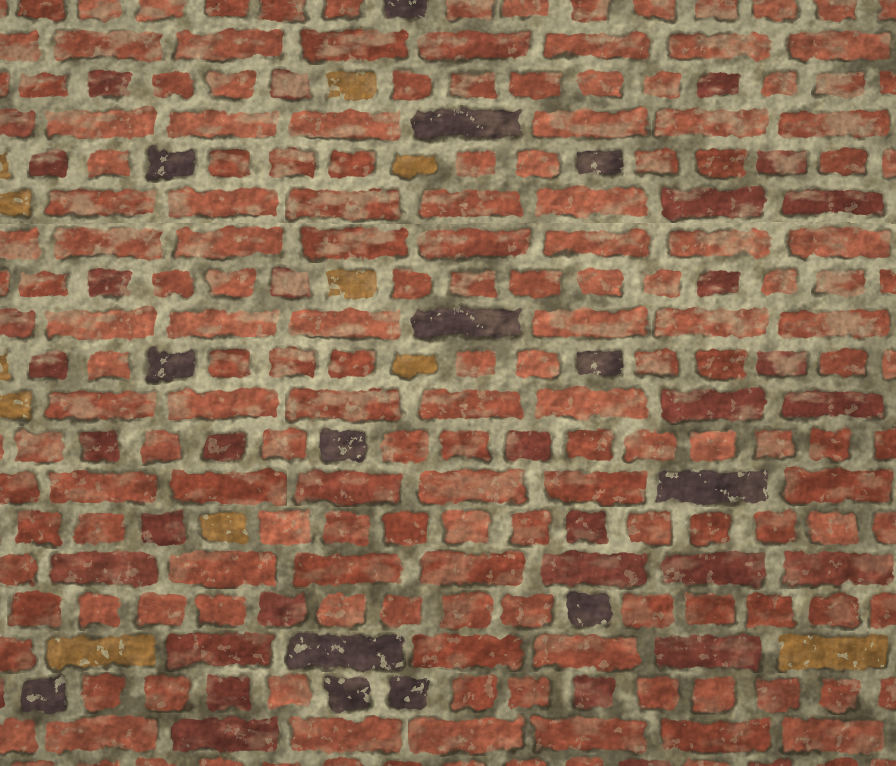
Give the GLSL for this texture, as a Shadertoy shader.

```glsl
// Weathered brick wall: courses of long stretchers alternate with courses of short headers.
// Each brick is a rounded box with noise-eroded edges, set in pale, soiled mortar.
// One band of five courses recurs, so its bricks and wear appear twice in the upper wall.

const float WALL_WIDTH = 22.0;      // canvas width in course heights
const float FIRST_COURSE = 0.0076;  // centre of the top course, from the top edge
const float COURSE_STEP = 0.0511;   // spacing of the top courses
const float COURSE_GROWTH = 0.0001; // spacing gained further down
const float BAND = 5.0;             // courses in the recurring band
const float STRETCHER = 3.0;        // pitch of long bricks, in course heights
const float HEADER = 1.5;           // pitch of short bricks
const float BRICK_PHASE = 2.55;     // centre of the first whole brick
const float EDGE_WARP = 0.22;
const float EDGE_ROUGHNESS = 0.24;
const float CHARCOAL_SHARE = 0.08;
const float OCHRE_SHARE = 0.03;

const vec3 MORTAR_PALE = vec3(0.68, 0.65, 0.52);
const vec3 MORTAR_SHADE = vec3(0.52, 0.48, 0.36);
const vec3 SOOT = vec3(0.30, 0.27, 0.20);
const vec3 RUST = vec3(0.50, 0.25, 0.18);
const vec3 SALMON = vec3(0.66, 0.39, 0.29);
const vec3 MAROON = vec3(0.39, 0.20, 0.17);
const vec3 CHARCOAL = vec3(0.29, 0.23, 0.22);
const vec3 OCHRE = vec3(0.55, 0.40, 0.21);
const vec3 DUST = vec3(0.66, 0.55, 0.43);

float hash(vec2 p) {
    return fract(sin(dot(p, vec2(127.1, 311.7))) * 43758.5);
}

float noise(vec2 p) {
    vec2 i = floor(p), f = fract(p);
    f = f * f * (3.0 - 2.0 * f);
    return mix(mix(hash(i), hash(i + vec2(1, 0)), f.x),
               mix(hash(i + vec2(0, 1)), hash(i + vec2(1, 1)), f.x), f.y);
}

float fbm(vec2 p) {
    float sum = 0.0, amp = 0.533;
    for (int i = 0; i < 4; i++) {
        sum += amp * noise(p);
        p = mat2(1.6, 1.2, -1.2, 1.6) * p + 7.3;
        amp *= 0.5;
    }
    return sum;
}

float roundBox(vec2 p, vec2 halfSize, float radius) {
    vec2 q = abs(p) - halfSize + radius;
    return length(max(q, 0.0)) + min(max(q.x, q.y), 0.0) - radius;
}

// Course coordinate counted downwards; whole numbers are the joints
float courseAt(float down) {
    float disc = COURSE_STEP * COURSE_STEP + 4.0 * COURSE_GROWTH * (down - FIRST_COURSE);
    return (sqrt(disc) - COURSE_STEP) / (2.0 * COURSE_GROWTH) + 0.5;
}

vec3 brickColour(vec2 id, vec2 w, float age) {
    float tone = hash(id + 3.1), kind = hash(id + 9.7);
    vec3 col = mix(RUST, SALMON, clamp(tone * 0.8 + 0.15 * age, 0.0, 1.0));
    col = mix(col, MAROON, 0.75 * smoothstep(0.78, 0.9, hash(id + 5.3)));
    float rare = 0.0;
    if (kind < CHARCOAL_SHARE) { col = CHARCOAL; rare = 1.0; }
    else if (kind < CHARCOAL_SHARE + OCHRE_SHARE) { col = OCHRE; rare = 1.0; }
    // Mottling, then dusty mortar smears
    col *= 0.72 + 0.56 * fbm(w * vec2(2.0, 3.5) + id * 3.7);
    float smear = smoothstep(0.46, 0.72, fbm(w * vec2(1.6, 3.0) + id * 7.0));
    col = mix(col, DUST, smear * (0.4 + 0.4 * age) * (1.0 - 0.6 * rare));
    float fleck = smoothstep(0.66, 0.74, fbm(w * 5.0 + 31.0));
    return mix(col, MORTAR_PALE, fleck * (0.4 + 0.4 * rare));
}

void mainImage(out vec4 fragColor, in vec2 fragCoord) {
    vec2 uv = fragCoord / iResolution.xy;
    float pixel = WALL_WIDTH / iResolution.x;
    float age = smoothstep(0.3, 0.55, uv.y);
    vec2 wall = vec2(uv.x * WALL_WIDTH, courseAt(1.0 - uv.y));
    wall.y += 0.08 * (noise(vec2(wall.x * 0.3, wall.y * 0.2)) - 0.5);

    // Fold the recurring band; even courses are then headers
    vec2 w = wall;
    if (w.y >= BAND + 1.0) w.y -= BAND;
    float course = floor(w.y);
    bool header = mod(course, 2.0) < 0.5;
    float pitch = header ? HEADER : STRETCHER;
    float along = (w.x - BRICK_PHASE - 0.3 * (hash(vec2(course, 4.0)) - 0.5)) / pitch + 0.5;
    vec2 id = vec2(floor(along), course);

    // Worn outline of one brick
    vec2 q = vec2((fract(along) - 0.5) * pitch, fract(w.y) - 0.5);
    q.x += 0.12 * (hash(id + 1.7) - 0.5);
    q += EDGE_WARP * (vec2(fbm(w * 1.4), fbm(w * 1.4 + 17.0)) - 0.5);
    vec2 halfSize = vec2(0.5 * pitch - (header ? 0.12 : 0.09) - 0.15 * hash(id + 2.3),
                         0.385 - 0.06 * age * hash(id + 6.1));
    float d = roundBox(q, halfSize, 0.12);
    d += EDGE_ROUGHNESS * (fbm(w * 3.5) - 0.5 + 0.12 * age);

    // Mortar, with large soiled areas towards the foot of the wall
    float soil = smoothstep(0.4, 0.75, fbm(wall * vec2(0.35, 0.6) + 11.0) + 0.14 * (1.0 - age));
    vec3 mortar = mix(MORTAR_SHADE, MORTAR_PALE, smoothstep(0.25, 0.6, fbm(w * 2.2 + 5.0) + 0.1 * age));
    mortar = mix(mortar, SOOT, soil * (0.2 + 0.5 * smoothstep(0.4, 0.65, fbm(w * 1.7 + 40.0))));

    float soft = max(pixel, 0.025);
    vec3 col = mix(mortar, brickColour(id, w, age), smoothstep(soft, -soft, d));

    // Broken crevice shadow, heaviest under each brick
    float rim = 1.0 - smoothstep(0.0, 0.09, abs(d - 0.015));
    float broken = smoothstep(0.38, 0.62, fbm(w * 1.8 + 23.0));
    col = mix(col, SOOT * 0.75, rim * broken * (0.45 + 0.3 * smoothstep(-0.1, 0.3, q.y)));

    // Surface relief lit from the upper left, fine grain, darker corners
    float relief = fbm(w * 4.0) - fbm(w * 4.0 + vec2(-0.3, -0.3));
    col *= 1.0 + 0.45 * relief + 0.14 * (noise(w * 13.0) - 0.5);
    vec2 centred = uv - 0.5;
    col *= 1.04 - 0.3 * dot(centred, centred);
    fragColor = vec4(clamp(col, 0.0, 1.0), 1.0);
}
```
